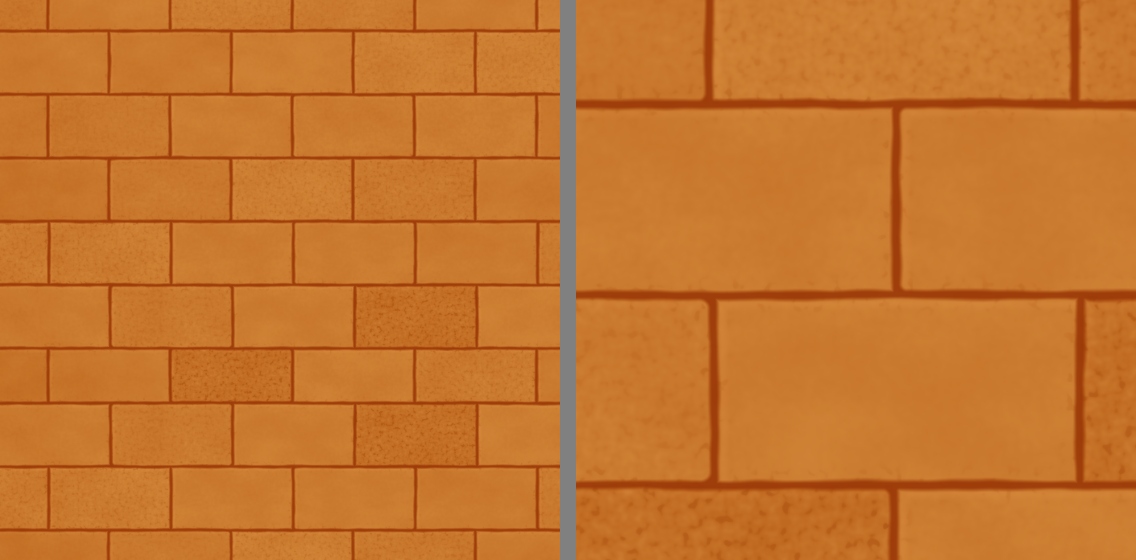
Left: the whole. Right: its middle third, enlarged.
Give the GLSL for this texture, as a WebGL 2 fragment shader.

```glsl
#version 300 es
precision highp float;

uniform vec2 u_resolution;
out vec4 fragColor;

#define BRICK vec2(0.2182, 0.1134)
#define FIRST_JOINT vec2(0.0872, 0.0534)
#define COURSE_SHIFT 0.1085
#define SHORT_COURSE vec2(0.2813, 0.3790)
#define JOINT_CORE 0.0013
#define JOINT_SOFT 0.0040
#define WOBBLE 0.0014
#define GRAIN_SCALE 135.0
#define PALE_CLAY vec3(0.815, 0.515, 0.212)
#define DEEP_CLAY vec3(0.750, 0.412, 0.125)
#define BURNT_CLAY vec3(0.660, 0.310, 0.070)
#define MORTAR vec3(0.610, 0.225, 0.030)

float hash(vec2 p) {
    vec3 q = fract(p.xyx * vec3(0.1031, 0.1030, 0.0973));
    q += dot(q, q.yzx + 33.33);
    return fract((q.x + q.y) * q.z);
}

vec2 gradient(vec2 cell) {
    float angle = 6.2832 * hash(cell);
    return vec2(cos(angle), sin(angle));
}

float gradientNoise(vec2 p) {
    vec2 i = floor(p), f = fract(p);
    vec2 s = f * f * f * (f * (f * 6.0 - 15.0) + 10.0);
    vec2 e = vec2(1.0, 0.0);
    float low = mix(dot(gradient(i), f), dot(gradient(i + e), f - e), s.x);
    float high = mix(dot(gradient(i + e.yx), f - e.yx),
                     dot(gradient(i + e.xx), f - e.xx), s.x);
    return mix(low, high, s.y);
}

float roundedBox(vec2 p, vec2 halfSize, float radius) {
    vec2 q = abs(p) - halfSize + radius;
    return length(max(q, 0.0)) + min(max(q.x, q.y), 0.0) - radius;
}

// Local position in a brick, its size and its column and course
void brickCell(vec2 uv, out vec2 p, out vec2 size, out vec2 id) {
    float shortHeight = SHORT_COURSE.y - SHORT_COURSE.x;
    float stretch = clamp((uv.y - SHORT_COURSE.x) / shortHeight, 0.0, 1.0);
    float y = uv.y + stretch * (BRICK.y - shortHeight);
    float v = (y - FIRST_JOINT.y) / BRICK.y + 1.0;
    id.y = floor(v);
    float shift = mod(id.y, 2.0) < 0.5 ? COURSE_SHIFT : 0.0;
    shift += 0.004 * (hash(vec2(id.y, 5.0)) - 0.5);
    float u = (uv.x - FIRST_JOINT.x - shift) / BRICK.x;
    id.x = floor(u);
    size = vec2(BRICK.x, id.y == 3.0 ? shortHeight : BRICK.y);
    p = (vec2(fract(u), fract(v)) - 0.5) * size;
    // Lowest courses mirror the variation of those above the short one
    id.y = id.y < 3.0 ? 6.0 - id.y : id.y;
}

void main() {
    vec2 uv = gl_FragCoord.xy / u_resolution.y;
    float pixel = 1.0 / u_resolution.y;
    vec2 wobble = vec2(gradientNoise(uv * 13.0), gradientNoise(uv * 13.0 + 41.0));
    wobble += 0.4 * vec2(gradientNoise(uv * 60.0), gradientNoise(uv * 60.0 + 17.0));

    vec2 p, size, id;
    brickCell(uv + WOBBLE * wobble, p, size, id);
    vec2 seed = id + 20.0;
    float radius = 0.002 + 0.007 * pow(hash(seed + 9.0), 4.0);
    float inset = -roundedBox(p, 0.5 * size, radius);

    // Two burnt bricks, the rest smooth to sandy
    bool burnt = id == vec2(2.0, 4.0) || id == vec2(1.0, 3.0);
    float rough = burnt ? 1.0 : 0.6 * smoothstep(0.35, 0.95, hash(seed + 3.0));

    // Clay face: brick tint, soft clouds, fine grain
    vec2 local = p + seed * 3.7;
    float clouds = gradientNoise(local * vec2(13.0, 18.0))
                 + 0.5 * gradientNoise(local * vec2(30.0, 48.0));
    float grain = gradientNoise(local * GRAIN_SCALE)
                + 0.6 * gradientNoise(local * GRAIN_SCALE * 1.9);
    float tone = 0.66 + 0.24 * (hash(seed) - 0.5) + 0.28 * clouds;
    tone += grain * mix(0.10, 0.50, rough);
    tone -= 0.24 * (1.0 - smoothstep(0.0, 0.28, uv.x));
    tone -= burnt ? 0.38 : 0.0;
    vec3 color = mix(DEEP_CLAY, PALE_CLAY, clamp(tone, -0.3, 1.1));

    // Dark pits on rough bricks and along worn edges
    float edgeWear = 1.0 - smoothstep(0.003, 0.014, inset);
    float pits = smoothstep(0.22, 0.55, -grain);
    color = mix(color, BURNT_CLAY, pits * (0.35 * rough * rough + 0.18 * edgeWear));

    // Faint light on the upper and left rims
    vec2 rim = vec2(p.x + 0.5 * size.x, 0.5 * size.y - p.y);
    float rimDistance = min(rim.x, rim.y);
    float light = smoothstep(0.003, 0.005, rimDistance)
                * (1.0 - smoothstep(0.005, 0.010, rimDistance));
    color += 0.018 * light;

    // Joints with a dark core and a soft, uneven shoulder
    float uneven = 1.0 + 0.35 * gradientNoise(uv * 38.0 + 7.0);
    float joint = 1.0 - smoothstep(JOINT_CORE * uneven - 0.5 * pixel,
                                   JOINT_SOFT * uneven + 0.5 * pixel, inset);
    color = mix(color, MORTAR, joint * (0.93 + 0.1 * uneven - 0.1));

    fragColor = vec4(clamp(color, 0.0, 1.0), 1.0);
}
```
